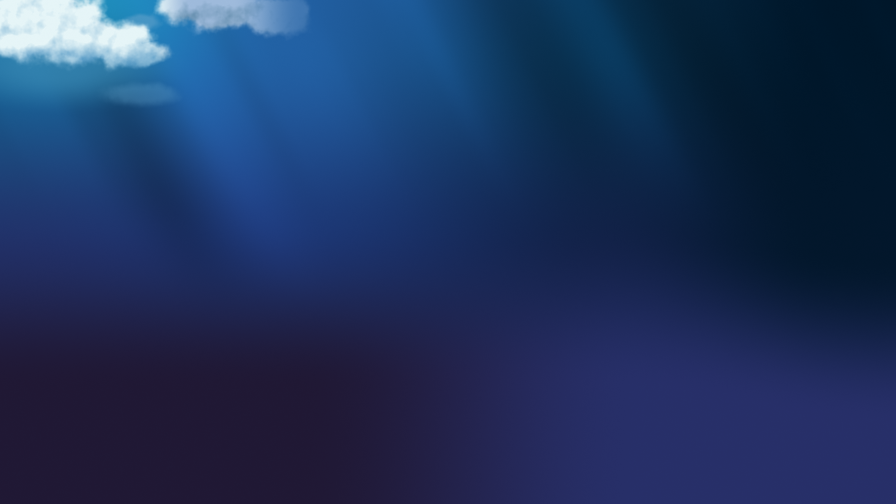
This background is drawn by a Shadertoy shader. Its source:

```glsl
// Sky colours, left to right
const vec3 SKY_TEAL = vec3(0.09, 0.39, 0.59);
const vec3 SKY_AZURE = vec3(0.13, 0.37, 0.63);
const vec3 SKY_DEEP = vec3(0.03, 0.19, 0.31);
const vec3 SKY_NIGHT = vec3(0.0, 0.09, 0.165);
// Dusk band colours, left to right
const vec3 DUSK_VIOLET = vec3(0.13, 0.19, 0.41);
const vec3 DUSK_BLUE = vec3(0.11, 0.21, 0.45);
const vec3 DUSK_NAVY = vec3(0.07, 0.13, 0.28);
const vec3 DUSK_NIGHT = vec3(0.01, 0.09, 0.17);
// Lower colours
const vec3 PLUM = vec3(0.125, 0.095, 0.205);
const vec3 INDIGO = vec3(0.153, 0.185, 0.41);
// Light and clouds
const vec3 GLOW = vec3(0.13, 0.62, 0.80);
const vec3 HAZE = vec3(0.22, 0.53, 0.70);
const vec3 CLOUD_SHADE = vec3(0.38, 0.63, 0.79);
const vec3 CLOUD_LIGHT = vec3(0.90, 0.96, 0.97);
const vec3 CLOUD_GREY = vec3(0.62, 0.73, 0.86);
const float RAY_SLANT = 0.5;
const float CLOUD_SCALE = 15.0;
const float CLOUD_ROUGHNESS = 1.5;
// Cloud lobes: centre, radii
const int PUFF_COUNT = 5;
const vec4 PUFFS[PUFF_COUNT] = vec4[PUFF_COUNT](
    vec4(0.04, 0.945, 0.17, 0.09), vec4(0.18, 0.91, 0.13, 0.055),
    vec4(0.29, 0.89, 0.08, 0.03), vec4(0.44, 0.975, 0.11, 0.06),
    vec4(0.53, 0.965, 0.08, 0.05));
const vec4 LOWER_WISP = vec4(0.28, 0.815, 0.08, 0.025);
const vec4 UPPER_WISP = vec4(0.28, 0.955, 0.04, 0.02);

float hash(vec2 p) {
    vec3 q = fract(vec3(p.xyx) * 0.1031);
    q += dot(q, q.yzx + 33.33);
    return fract((q.x + q.y) * q.z);
}

float noise(vec2 p) {
    vec2 i = floor(p), f = fract(p);
    f = f * f * (3.0 - 2.0 * f);
    return mix(mix(hash(i), hash(i + vec2(1, 0)), f.x),
               mix(hash(i + vec2(0, 1)), hash(i + vec2(1, 1)), f.x), f.y);
}

float fbm(vec2 p) {
    float sum = 0.0, amp = 0.5;
    for (int i = 0; i < 5; i++) {
        sum += amp * noise(p);
        p = mat2(1.6, 1.2, -1.2, 1.6) * p + 7.3;
        amp *= 0.5;
    }
    return sum;
}

float bell(float x, float centre, float width) {
    float d = (x - centre) / width;
    return exp(-d * d);
}

// Positive inside the ellipse, one at its centre
float lobe(vec2 p, vec4 e) {
    return 1.0 - length((p - e.xy) / e.zw);
}

vec3 ramp(float x, vec3 a, vec3 b, vec3 c, vec3 d) {
    vec3 col = mix(a, b, smoothstep(0.0, 0.33, x));
    col = mix(col, c, smoothstep(0.33, 0.68, x));
    return mix(col, d, smoothstep(0.66, 0.92, x));
}

vec3 backdrop(vec2 uv) {
    vec3 sky = ramp(uv.x, SKY_TEAL, SKY_AZURE, SKY_DEEP, SKY_NIGHT);
    vec3 dusk = ramp(uv.x, DUSK_VIOLET, DUSK_BLUE, DUSK_NAVY, DUSK_NIGHT);
    vec3 ground = mix(PLUM, INDIGO, smoothstep(0.33, 0.72, uv.x));
    float edge = uv.y + 0.07 * smoothstep(0.7, 1.0, uv.x);
    vec3 col = mix(ground, dusk, smoothstep(0.23, 0.56, edge));
    return mix(col, sky, smoothstep(0.48, 0.92, uv.y));
}

// Signed brightness of the slanted light shafts
float shafts(vec2 p) {
    float s = p.x - RAY_SLANT * (1.0 - p.y);
    float left = 0.12 * bell(s, 0.30, 0.07) - 0.24 * bell(s, 0.13, 0.08);
    float right = 0.10 * bell(s, 0.82, 0.08) - 0.10 * bell(s, 0.99, 0.07)
                + 0.22 * bell(s, 1.15, 0.06) - 0.20 * bell(s, 1.32, 0.09);
    float fine = 0.08 * (noise(vec2(s * 22.0, p.y * 1.5)) - 0.5);
    return left * smoothstep(0.35, 0.65, p.y)
         + (right + fine) * smoothstep(0.5, 0.9, p.y);
}

vec3 addClouds(vec3 col, vec2 p) {
    // Glow behind and haze beneath
    col = mix(col, GLOW, 0.75 * exp(-dot((p - vec2(0.17, 1.0)) / vec2(0.22, 0.12), (p - vec2(0.17, 1.0)) / vec2(0.22, 0.12))));
    col = mix(col, HAZE, 0.75 * smoothstep(0.0, 0.8, lobe(p, vec4(0.12, 0.87, 0.27, 0.10))));

    float detail = fbm(p * CLOUD_SCALE);
    float relief = detail - fbm((p + vec2(-0.008, 0.014)) * CLOUD_SCALE);
    float body = -9.0;
    for (int i = 0; i < PUFF_COUNT; i++) body = max(body, lobe(p, PUFFS[i]));
    float rough = CLOUD_ROUGHNESS * (detail - 0.5);
    float cover = smoothstep(0.0, 0.4, body + rough);
    float wisps = max(0.35 * smoothstep(0.0, 0.8, lobe(p, LOWER_WISP) + rough),
                      0.6 * smoothstep(0.0, 0.6, lobe(p, UPPER_WISP) + rough));

    // Lit tops, blue undersides, greyer and thinner to the right
    float farSide = smoothstep(0.30, 0.38, p.x);
    float lit = smoothstep(0.84, 0.93, p.y + 0.02 * farSide) + 2.2 * relief;
    vec3 light = mix(CLOUD_LIGHT, CLOUD_GREY, farSide);
    vec3 shade = mix(CLOUD_SHADE, 0.75 * CLOUD_SHADE, farSide);
    cover *= 1.0 - 0.75 * smoothstep(0.46, 0.60, p.x);
    cover *= smoothstep(0.83, 0.89, p.y);
    col = mix(col, CLOUD_SHADE, wisps);
    return mix(col, mix(shade, light, clamp(lit, 0.0, 1.0)), cover);
}

void mainImage(out vec4 fragColor, in vec2 fragCoord) {
    vec2 uv = fragCoord / iResolution.xy;
    vec2 p = vec2(uv.x * 16.0 / 9.0, uv.y);
    vec3 col = backdrop(uv) * (1.0 + shafts(p));
    col = addClouds(col, p);
    // Fine dither against banding
    col += (hash(fragCoord) - 0.5) / 255.0;
    fragColor = vec4(clamp(col, 0.0, 1.0), 1.0);
}
```
